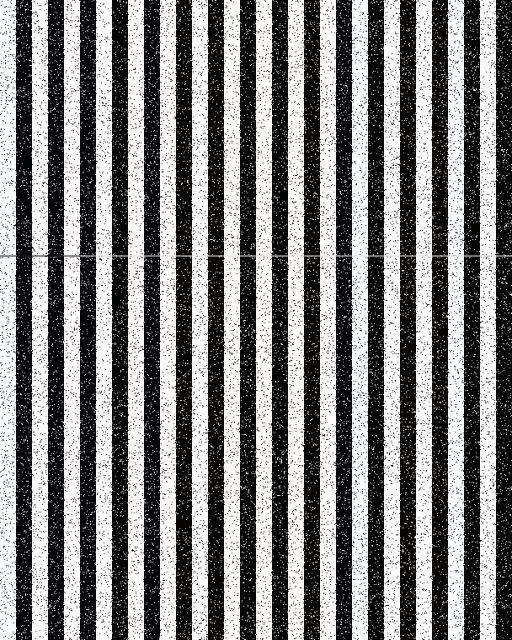
Reproduce this pattern procedurally as a Shadertoy shader.

```glsl
// Sixteen black and white vertical stripes with inverted print grain and one hairline.
// Grain is a wrapping grid of hashed cells, box filtered over each pixel; gradient
// noise that wraps at the canvas edges varies its density from place to place.

const float STRIPE_PAIRS = 16.0;
const vec2 GRAIN_GRID = vec2(608.0, 768.0);
const vec2 WEAR_GRID = vec2(12.0, 24.0);
const float GRAIN_DENSITY = 0.065;
const float INK = 0.015;
const float PAPER = 0.985;

// Integer hash giving two values in 0..1
vec2 hash2(vec2 cell, uint seed) {
    uvec2 q = uvec2(ivec2(cell)) * uvec2(1597u, 3571u) + seed;
    q = (q ^ (q.yx >> 3u)) * 747795u + 2891u;
    q ^= q.yx >> 15u;
    q = q * 277803u + q.yx;
    q ^= q >> 16u;
    return vec2(q & 65535u) / 65535.0;
}

// Gradient at a wrapped lattice corner, projected on the offset to the point
float cornerSlope(vec2 corner, vec2 offset, vec2 period) {
    float angle = 6.2832 * hash2(mod(corner, period), 17u).x;
    return dot(vec2(cos(angle), sin(angle)), offset);
}

float gradientNoise(vec2 p, vec2 period) {
    vec2 i = floor(p), f = p - i;
    vec2 w = f * f * f * (f * (f * 6.0 - 15.0) + 10.0);
    vec2 e = vec2(1.0, 0.0);
    float bottom = mix(cornerSlope(i, f, period),
                       cornerSlope(i + e, f - e, period), w.x);
    float top = mix(cornerSlope(i + e.yx, f - e.yx, period),
                    cornerSlope(i + 1.0, f - 1.0, period), w.x);
    return mix(bottom, top, w.y);
}

// Share of the pixel covered by speckles
float grainCoverage(vec2 uv, vec2 grid, vec2 pixel, float density) {
    vec2 centre = uv * grid;
    vec2 footprint = min(pixel * grid, vec2(2.0));
    vec2 lower = centre - 0.5 * footprint;
    vec2 upper = centre + 0.5 * footprint;
    float covered = 0.0;
    for (int y = -1; y <= 1; y++) {
        for (int x = -1; x <= 1; x++) {
            vec2 cell = floor(centre) + vec2(x, y);
            vec2 overlap = max(min(cell + 1.0, upper) - max(cell, lower), 0.0);
            float speckle = step(hash2(mod(cell, grid), 5u).x, density);
            covered += speckle * overlap.x * overlap.y;
        }
    }
    return covered / (footprint.x * footprint.y);
}

// Antialiased band of the given half width around zero
float band(float offset, float halfWidth, float pixel) {
    return clamp((halfWidth - abs(offset)) / pixel + 0.5, 0.0, 1.0);
}

// Hairline tone: dark on the first few stripes, pale on the rest
float hairlineTone(float stripe) {
    return stripe < 5.0 ? 0.13 : 0.87;
}

void mainImage(out vec4 fragColor, in vec2 fragCoord) {
    vec2 pixel = 1.0 / iResolution.xy;
    vec2 uv = fragCoord * pixel;

    // Stripes, starting with paper at the left edge
    float phase = uv.x * STRIPE_PAIRS;
    float stripe = floor(2.0 * phase);
    float paper = band(fract(phase + 0.25) - 0.5, 0.25, pixel.x * STRIPE_PAIRS);

    // Speckles show the opposite tone
    float wear = gradientNoise(uv * WEAR_GRID, WEAR_GRID);
    float density = GRAIN_DENSITY * (1.0 + 0.4 * wear);
    float grain = grainCoverage(uv, GRAIN_GRID, pixel, density);
    float tone = mix(INK, PAPER, mix(paper, 1.0 - paper, grain));

    // Hairline across the canvas
    float hairline = band(uv.y - 0.6, 0.0008, pixel.y);
    tone = mix(tone, hairlineTone(stripe), hairline);

    // Faint warm or cool tint that changes from stripe to stripe
    float warmth = hash2(vec2(stripe, 0.0), 29u).x - 0.5;
    vec3 color = vec3(tone) + 0.015 * warmth * vec3(1.0, 0.0, -1.0);
    fragColor = vec4(clamp(color, 0.0, 1.0), 1.0);
}
```
